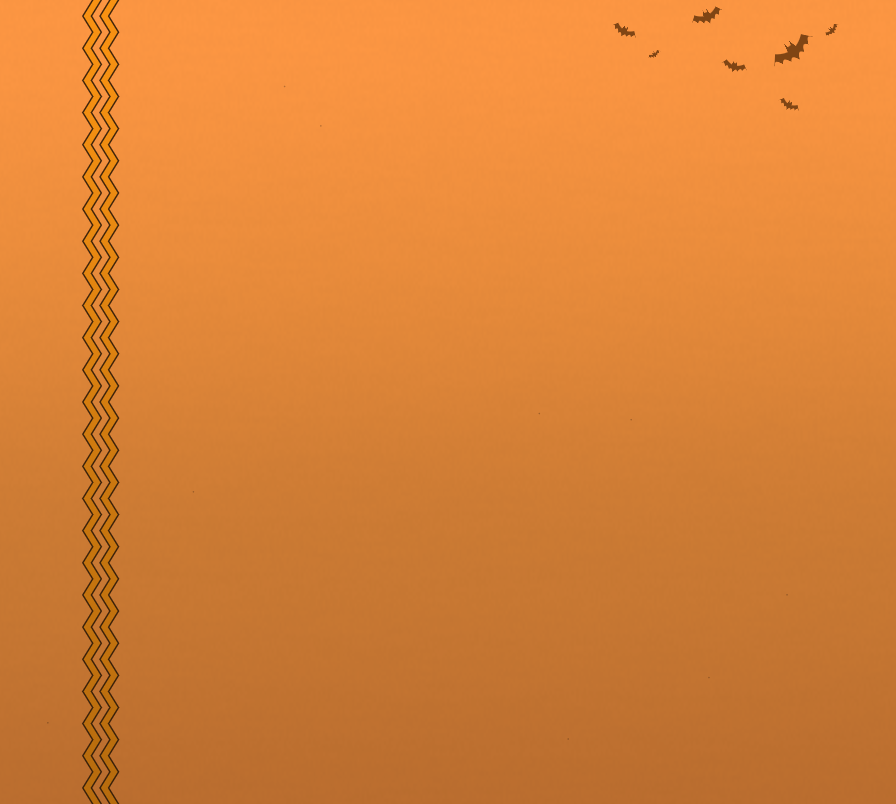
Reproduce this background procedurally as a Shadertoy shader.

```glsl
// Orange paper fading darker downward, with a chevron ribbon and a flock of bats.

// Lengths are fractions of the canvas height
const vec3 TOP_COLOR = vec3(0.985, 0.585, 0.260);
const vec3 UPPER_COLOR = vec3(0.910, 0.545, 0.230);
const vec3 LOWER_COLOR = vec3(0.790, 0.475, 0.200);
const vec3 BOTTOM_COLOR = vec3(0.720, 0.420, 0.180);
const vec3 RIBBON_COLOR = vec3(0.970, 0.570, 0.070);
const vec3 LINE_COLOR = vec3(0.170, 0.095, 0.030);
const vec3 BAT_COLOR = vec3(0.500, 0.270, 0.080);

const float RIBBON_LEFT = 0.103;
const float ZIGZAG_COUNT = 25.0;
const float ZIGZAG_DEPTH = 0.0123;
const float LINE_SPACING = 0.0107;
const float LINE_HALF_WIDTH = 0.0009;
const float GRAIN_AMOUNT = 0.014;
const float SPECK_CHANCE = 0.012;

// Each bat: centre x, centre y, half wingspan, tilt in radians
const int BAT_COUNT = 7;
const vec4 BATS[BAT_COUNT] = vec4[](
    vec4(0.776, 0.961, 0.0165, -0.48),
    vec4(0.880, 0.979, 0.0210, 0.40),
    vec4(0.814, 0.932, 0.0085, 0.55),
    vec4(0.913, 0.917, 0.0165, -0.28),
    vec4(0.987, 0.936, 0.0300, 0.66),
    vec4(1.035, 0.962, 0.0108, 0.80),
    vec4(0.981, 0.869, 0.0140, -0.48));

float hash(vec2 p) {
    vec3 q = fract(p.xyx * 0.1031);
    q += dot(q, q.yzx + 33.33);
    return fract((q.x + q.y) * q.z);
}

float valueNoise(vec2 p) {
    vec2 cell = floor(p), f = fract(p);
    f = f * f * (3.0 - 2.0 * f);
    float low = mix(hash(cell), hash(cell + vec2(1, 0)), f.x);
    float high = mix(hash(cell + vec2(0, 1)), hash(cell + vec2(1, 1)), f.x);
    return mix(low, high, f.y);
}

// Soft coverage of a shape whose signed distance is negative inside
float coverage(float dist, float pixel) {
    return clamp(0.5 - dist / pixel, 0.0, 1.0);
}

vec3 paperGradient(float y) {
    vec3 color = mix(BOTTOM_COLOR, LOWER_COLOR, smoothstep(-0.1, 0.36, y));
    color = mix(color, UPPER_COLOR, smoothstep(0.28, 0.72, y));
    return mix(color, TOP_COLOR, smoothstep(0.60, 0.98, y));
}

// Fine grain, faint horizontal fibres and rare dark specks
float paperShade(vec2 p, float pixel) {
    float grain = valueNoise(p * vec2(330.0, 210.0)) - 0.5;
    float fibre = valueNoise(p * vec2(22.0, 130.0) + 40.0) - 0.5;
    float shade = 1.0 + GRAIN_AMOUNT * (grain + 0.6 * fibre);

    vec2 grid = p * 22.0, cell = floor(grid);
    vec2 centre = 0.2 + 0.6 * vec2(hash(cell + 7.0), hash(cell + 19.0));
    float dist = length(fract(grid) - centre) / 22.0 - 0.0009;
    float speck = step(hash(cell + 3.0), SPECK_CHANCE) * coverage(dist, pixel);
    return shade - 0.25 * speck;
}

// Unit bat: wing tips at x = -1 and 1, outlined by an upper and a lower curve
float batDistance(vec2 p) {
    float x = abs(p.x);
    float wingTop = min(0.10 + 0.60 * x * x, 1.19 * (1.0 - x));
    float head = 0.28 - 2.5 * max(x - 0.10, 0.0);
    float ears = 0.47 - 4.0 * abs(x - 0.12);
    float upper = max(wingTop, max(head, ears));
    float lower = -0.42 * (1.0 - x) + 0.17 * abs(sin(9.42478 * x));
    return max(max(p.y - upper, lower - p.y) * 0.8, x - 1.0);
}

vec3 drawRibbon(vec3 color, vec2 p, float pixel) {
    float zigzag = abs(fract(p.y * ZIGZAG_COUNT) - 0.5) * 2.0;
    float lane = (p.x - RIBBON_LEFT - ZIGZAG_DEPTH * zigzag) / LINE_SPACING;
    // Converts horizontal offsets to distances across the slanted lines
    float across = LINE_SPACING * inversesqrt(1.0 + pow(2.0 * ZIGZAG_DEPTH * ZIGZAG_COUNT, 2.0));

    float bands = (abs(abs(lane - 1.5) - 1.0) - 0.5) * across;
    float lines = abs(lane - clamp(round(lane), 0.0, 3.0)) * across - LINE_HALF_WIDTH;
    vec3 fill = RIBBON_COLOR * color.r / TOP_COLOR.r;
    color = mix(color, fill, coverage(bands, pixel));
    return mix(color, LINE_COLOR, 0.9 * coverage(lines, pixel));
}

void mainImage(out vec4 fragColor, in vec2 fragCoord) {
    vec2 p = fragCoord / iResolution.y;
    float pixel = 1.0 / iResolution.y;

    vec3 color = paperGradient(p.y) * paperShade(p, pixel);
    color = drawRibbon(color, p, pixel);

    // Flock
    for (int i = 0; i < BAT_COUNT; i++) {
        vec4 bat = BATS[i];
        float c = cos(bat.w), s = sin(bat.w);
        vec2 local = mat2(c, -s, s, c) * (p - bat.xy) / bat.z;
        color = mix(color, BAT_COLOR, coverage(batDistance(local) * bat.z, pixel));
    }
    fragColor = vec4(color, 1.0);
}
```
